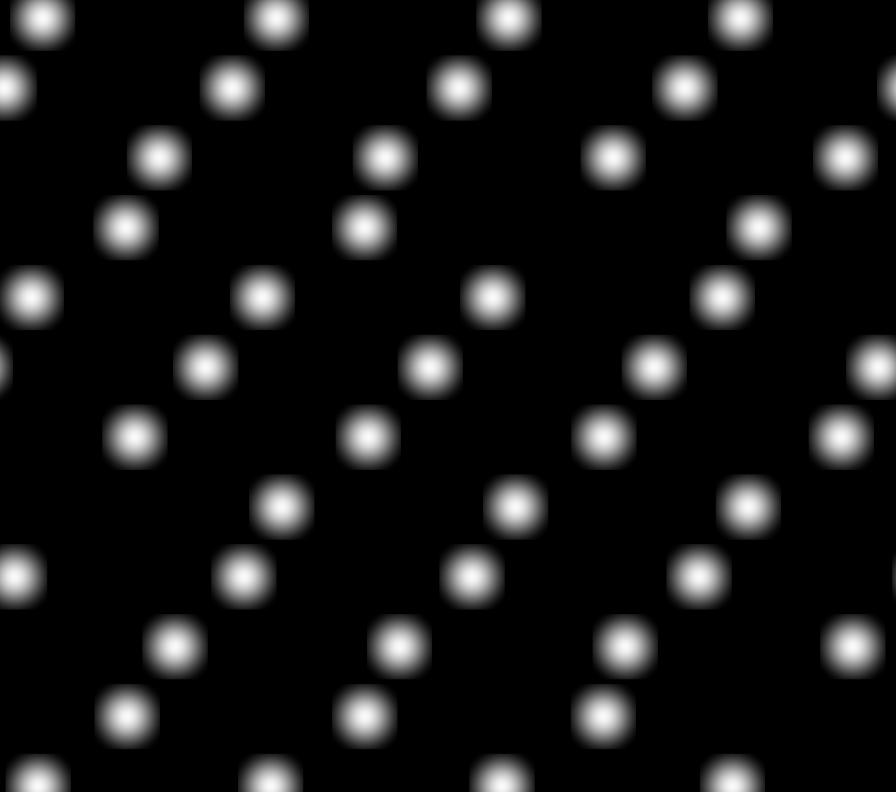
A WebGL 2 fragment shader for this pattern:

```glsl
#version 300 es
precision highp float;
// Soft white dots in square clips, set in slanted rows with a wavy sideways drift.

uniform vec2 u_resolution;
out vec4 fragColor;

// Lengths are in row pitches
#define ROWS_PER_WIDTH 12.83
#define TOP_MARGIN 0.26
#define LEFT_MARGIN 0.598
#define DOT_SPACING 3.293
#define ROW_SLANT 0.926
#define DOT_RADIUS 0.593
#define CLIP_HALF 0.468
#define PHASE_PER_ROW 0.278
#define PHASE_PER_PITCH 0.0146
#define PHASE_START 0.048
#define SEAM_GAP 0.025

const float TAU = 6.2831853;
const vec3 BACKGROUND = vec3(0.0);
const vec3 DOT_COLOR = vec3(0.98);

// Sideways shift over one phase cycle: a ramp with a wave and a steep end
float drift(float phase) {
    return -0.147 + 0.936 * phase
        + 0.262 * sin(TAU * phase)
        + 0.030 * cos(2.0 * TAU * phase)
        + 0.786 * max(phase - 0.74, 0.0);
}

// Round falloff, cut off by a square
float softDot(vec2 offset, float pixel) {
    vec2 edge = abs(offset) - CLIP_HALF;
    float clip = 1.0 - smoothstep(-0.5 * pixel, 0.5 * pixel, max(edge.x, edge.y));
    return clip * (1.0 - smoothstep(0.0, DOT_RADIUS, length(offset)));
}

void main() {
    float pixel = ROWS_PER_WIDTH / u_resolution.x;
    vec2 p = vec2(gl_FragCoord.x, u_resolution.y - gl_FragCoord.y) * pixel;

    // Nearest row, counted from the top
    float row = floor(p.y - TOP_MARGIN + 0.5);
    float dy = p.y - TOP_MARGIN - row;
    float rowStart = LEFT_MARGIN - ROW_SLANT * row;
    float nearest = floor((p.x - rowStart) / DOT_SPACING + 0.5);

    // Neighbouring dots in the row
    float light = 0.0;
    for (int i = -1; i <= 1; i++) {
        float x = rowStart + DOT_SPACING * (nearest + float(i));
        float phase = fract(PHASE_PER_ROW * row + PHASE_PER_PITCH * x + PHASE_START);

        // Dots on the seam of the cycle are left out
        float visible = step(SEAM_GAP, min(phase, 1.0 - phase));
        float center = x + drift(phase) + 0.0119 * row - 0.0134 * x;
        light = max(light, visible * softDot(vec2(p.x - center, dy), pixel));
    }

    fragColor = vec4(mix(BACKGROUND, DOT_COLOR, light), 1.0);
}
```
